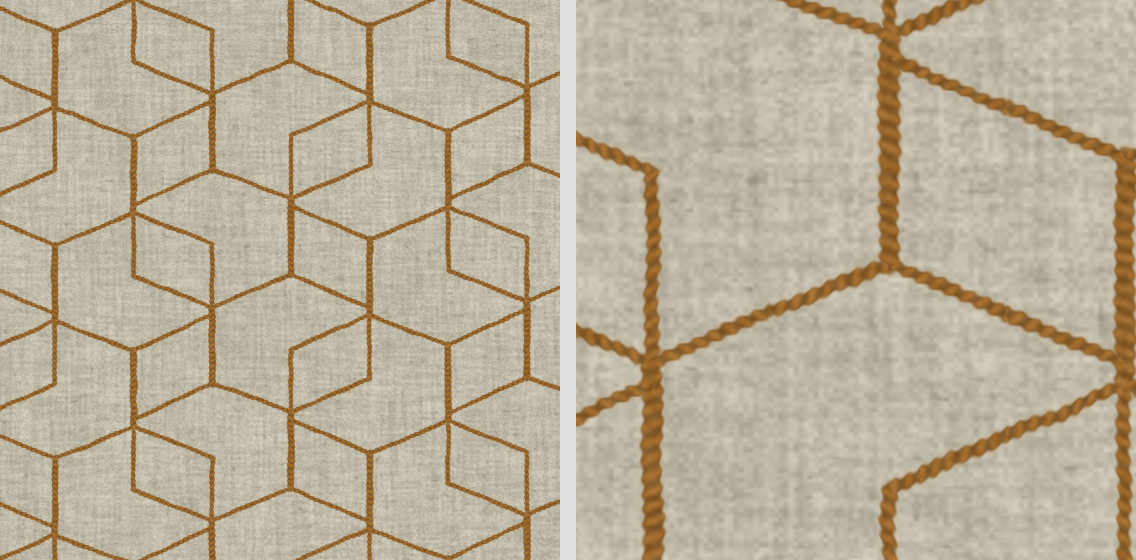
Left, the full canvas; right, a detail of the centre.
Give the GLSL for this pattern, as a WebGL 1 fragment shader.

```glsl
precision highp float;

uniform vec2 u_resolution;

// Lattice, in canvas heights
const vec2 ORIGIN = vec2(0.098, 0.818);
const float COLUMN = 0.1405;      // distance between columns
const float RISE = 0.0636;        // one sixth of the vertical repeat
const float SKEW = 0.0185;        // rows climb to the right
const float SWAY = 0.0045;        // rows also wave up and down
const float THICK_END = 2.03;     // reach of the thick upright, in rises
const float THIN_END = 1.88;      // reach of the thin upright, in rises
const float GAP = 0.1;            // cords miss the node centre by this much

// Cord
const float THICK = 0.0059;       // half widths
const float THIN = 0.0037;
const float TWIST = 0.0095;       // length of one twist
const float SOFT = 0.0013;
const float HALO = 0.0030;
const vec3 CORD_LIGHT = vec3(0.64, 0.43, 0.18);
const vec3 CORD_DARK = vec3(0.50, 0.34, 0.15);
const vec3 CORD_EDGE = vec3(0.50, 0.38, 0.21);

// Cloth
const vec3 LINEN = vec3(0.75, 0.73, 0.66);
const vec3 LINEN_WARM = vec3(0.77, 0.70, 0.60);
const float WEAVE = 210.0;        // threads per canvas height

const float PI = 3.14159265;

float hash(vec2 p) {
  return fract(sin(dot(p, vec2(127.1, 311.7))) * 43758.5453);
}

float noise(vec2 p) {
  vec2 i = floor(p);
  vec2 f = fract(p);
  f = f * f * (3.0 - 2.0 * f);
  return mix(mix(hash(i), hash(i + vec2(1.0, 0.0)), f.x),
             mix(hash(i + vec2(0.0, 1.0)), hash(i + vec2(1.0, 1.0)), f.x), f.y);
}

// Twisted cord from a to b: x = signed distance, y = strand shade
vec2 cord(vec2 p, vec2 a, vec2 b, float halfWidth) {
  vec2 scale = vec2(COLUMN, RISE);
  a *= scale;
  vec2 ab = b * scale - a;
  float span = length(ab);
  vec2 dir = ab / span;
  vec2 rel = p - a;
  float along = dot(rel, dir);
  float across = dot(rel, vec2(-dir.y, dir.x));
  float strand = sin(2.0 * PI * along / TWIST + 1.3 * across / halfWidth);
  float d = length(vec2(along - clamp(along, 0.0, span), across));
  return vec2(d - halfWidth - 0.0007 * strand, 0.5 + 0.5 * strand);
}

vec2 nearer(vec2 a, vec2 b) {
  return a.x < b.x ? a : b;
}

// Folds the canvas onto one column; y points down from its node
vec2 foldToColumn(vec2 p) {
  float dx = p.x - ORIGIN.x;
  float c = dx / COLUMN;
  float y = ORIGIN.y - p.y + SKEW * dx - SWAY * cos((c - 0.5) * PI * 0.5);
  float pair = floor((c + 0.5) * 0.5);
  c -= 2.0 * pair;
  y *= 1.0 - 2.0 * mod(pair, 2.0);
  if (c > 0.5) {
    c = 1.0 - c;
    y += 3.0 * RISE;
  }
  y = mod(y + 3.0 * RISE, 6.0 * RISE) - 3.0 * RISE;
  return vec2(c * COLUMN, y);
}

vec2 lattice(vec2 p) {
  // Uprights
  vec2 n = cord(p, vec2(0.0, -THICK_END), vec2(0.0, 0.1), THICK);
  n = nearer(n, cord(p, vec2(0.0), vec2(0.0, THIN_END), THIN * 1.08));
  // Slants to the right
  n = nearer(n, cord(p, vec2(0.0, -THICK_END), vec2(1.0, GAP - 3.0), THIN));
  n = nearer(n, cord(p, vec2(0.0, GAP), vec2(1.0, 3.0 - THICK_END), THIN));
  // Slants to the left
  n = nearer(n, cord(p, vec2(0.0, -GAP), vec2(-1.0, THICK_END - 3.0), THIN));
  n = nearer(n, cord(p, vec2(0.0, -THICK_END), vec2(-1.0, GAP - 3.0), THIN));
  n = nearer(n, cord(p, vec2(0.0, GAP), vec2(-1.0, 3.0 - THIN_END), THIN));
  return nearer(n, cord(p, vec2(0.0, THIN_END), vec2(-1.0, 3.0 - GAP), THIN));
}

vec3 linen(vec2 p) {
  float warp = noise(p * vec2(WEAVE, 22.0)) - 0.5;
  float weft = noise(p * vec2(26.0, WEAVE) + 40.0) - 0.5;
  float grain = noise(p * WEAVE * 1.6) - 0.5;
  float cloud = noise(p * 9.0) - 0.5;
  float fleck = smoothstep(0.80, 0.98, noise(p * vec2(110.0, 170.0) + 9.0));
  float tone = 0.07 * warp + 0.07 * weft + 0.10 * grain + 0.02 * cloud;
  return LINEN + tone - 0.07 * fleck * vec3(1.0, 1.0, 0.9);
}

void main() {
  vec2 p = gl_FragCoord.xy / u_resolution.y;
  float soft = max(SOFT, 0.7 / u_resolution.y);

  // Hand-laid wobble
  vec2 wobble = vec2(noise(p * 45.0), noise(p * 45.0 + 70.0)) - 0.5;
  vec2 line = lattice(foldToColumn(p + 0.0028 * wobble));
  float d = line.x + 0.0012 * (noise(p * 90.0) - 0.5);

  // Cord over cloth, with a warm fuzzy rim
  vec3 color = linen(p);
  float rim = 1.0 - smoothstep(0.0, HALO, d);
  color = mix(color, LINEN_WARM + 0.3 * (color - LINEN), 0.8 * rim);
  vec3 thread = mix(CORD_DARK, CORD_LIGHT, line.y);
  thread = mix(thread, CORD_EDGE, 0.6 * smoothstep(-0.0022, 0.0, d));
  thread += 0.08 * (noise(p * 300.0) - 0.5);
  color = mix(color, thread, 1.0 - smoothstep(-soft, soft, d));

  gl_FragColor = vec4(color, 1.0);
}
```
